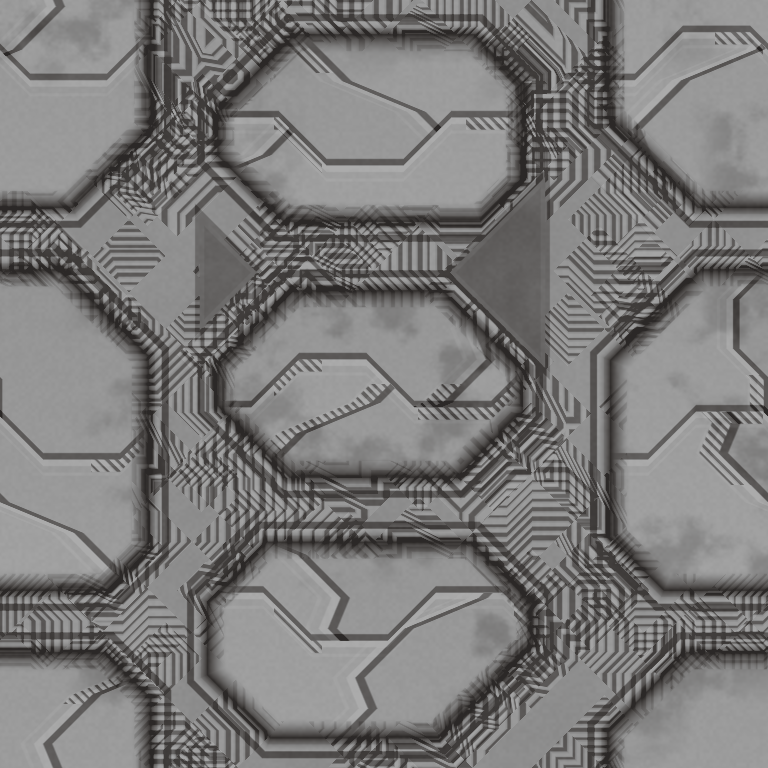
This pattern is drawn by a WebGL 2 fragment shader. Its source:

```glsl
#version 300 es
precision highp float;
// Draws worn grey hull plating: chamfered panels with kinked seams over gutters of fine traces.
uniform vec2 u_resolution;
out vec4 fragColor;

// Tones
const float PLATE_TONE = 0.615;
const float GUTTER_TONE = 0.56;
const float RIM_TONE = 0.36;
const float WEDGE_TONE = 0.385;
const float SHADOW = 0.24;
const float GLINT = 0.05;
const vec3 WARM_SHADE = vec3(0.0, 0.012, 0.018);
// Sizes, in canvas units
const float EDGE = 0.0012;
const float SEAM_WIDTH = 0.0085;
const float RIM_WIDTH = 0.027;
const float GROOVE_WIDTH = 0.0055;
const float STEP_OFFSET = 0.017;
const vec2 TALL_HALF = vec2(0.204, 0.211);
const vec2 WIDE_HALF = vec2(0.208, 0.126);
const vec2 HALF_JITTER = vec2(0.028, 0.012);
const vec2 WEDGE_CENTRE = vec2(0.485, 0.645);

struct Panel { float d; vec2 local; vec2 id; };

float hash(vec2 p) {
  return fract(sin(dot(p, vec2(127.1, 311.7))) * 43758.5453);
}

float noise(vec2 p) {
  vec2 i = floor(p), f = fract(p);
  f = f * f * (3.0 - 2.0 * f);
  return mix(mix(hash(i), hash(i + vec2(1, 0)), f.x),
             mix(hash(i + vec2(0, 1)), hash(i + vec2(1, 1)), f.x), f.y);
}

float fbm(vec2 p) {
  float sum = 0.0, amp = 0.5;
  for (int i = 0; i < 5; i++) {
    sum += amp * noise(p);
    p = p * 2.03 + 7.7;
    amp *= 0.5;
  }
  return sum;
}

float band(float x, float a, float b) {
  return smoothstep(a - EDGE, a + EDGE, x) - smoothstep(b - EDGE, b + EDGE, x);
}

// Offset that is flat or at 45 degrees, to kink straight lines
float jog(float t, float k, float seed) {
  return (clamp(abs(fract(t * k + seed) - 0.5), 0.14, 0.34) - 0.24) / k;
}

// Dark step with a light lip beside it
float relief(float d, float w) {
  return GLINT * band(d, -w, 0.0) - SHADOW * band(d, 0.0, w);
}

// Parallel raised traces of uneven width
float traces(float f, float n) {
  float k = floor(f * n), t = fract(f * n), e = 2.0 * EDGE * n;
  float w = mix(0.2, 0.55, hash(vec2(k, n)));
  float lip = smoothstep(w, w + e, t);
  return GLINT * lip * (1.0 - smoothstep(1.0 - e, 1.0, t))
       - SHADOW * (smoothstep(0.0, e, t) - lip);
}

// Box whose four corners are cut by different amounts
float chamferBox(vec2 q, vec2 size, vec2 id) {
  vec2 a = abs(q) - size;
  float cut = mix(0.05, 0.125, hash(id * 3.1 + step(0.0, q) * 5.3 + 2.0));
  return max(max(a.x, a.y), (a.x + a.y + cut) * 0.7071);
}

// Columns alternate between two tall and three wide panels
Panel nearestPanel(vec2 p) {
  Panel best = Panel(1e3, vec2(0), vec2(0));
  float nearCol = floor(p.x * 2.0 + 0.5);
  for (int i = -1; i <= 1; i++) {
    float col = nearCol + float(i), wide = mod(col, 2.0), rows = 2.0 + wide;
    float shift = mix(0.19, 0.0, wide);
    float nearRow = floor((p.y - shift) * rows);
    for (int j = -1; j <= 1; j++) {
      float row = nearRow + float(j);
      vec2 id = vec2(wide, mod(row, rows)) + 3.0;
      vec2 q = p - vec2(col * 0.5 - mix(0.006, 0.018, wide), (row + 0.5) / rows + shift);
      vec2 size = mix(TALL_HALF, WIDE_HALF, wide) + HALF_JITTER * (hash(id) - 0.35);
      float d = chamferBox(q, size, id);
      if (d < best.d) best = Panel(d, q, id);
    }
  }
  return best;
}

// Seams split a panel into sub-plates; some carry combs of ticks
float plateTone(Panel panel, vec2 p) {
  vec2 q = panel.local, id = panel.id;
  float across = q.y - 0.07 * (hash(id + 1.3) - 0.5) + jog(q.x, 3.2, hash(id + 2.1));
  float side = step(0.0, across);
  float slant = floor(3.0 * hash(id + side * 4.7 + 5.9)) - 1.0;
  float along = (q.x + slant * q.y) / sqrt(1.0 + slant * slant)
              - 0.2 * (hash(id + side * 2.3 + 8.1) - 0.5) + jog(q.y, 5.0, hash(id + 6.4));
  float tone = PLATE_TONE - 0.08 * q.y + relief(across, SEAM_WIDTH) + relief(along, SEAM_WIDTH);
  tone += 0.4 * GLINT * (band(across, -0.021, -0.017) + band(along, -0.021, -0.017));
  float comb = band(across, -0.016, 0.0) * step(0.62, hash(floor(q.xx * 16.0) + id));
  comb += band(along, -0.018, 0.0) * step(0.66, hash(floor(q.yy * 14.0) + id + 9.0));
  tone += min(comb, 1.0) * traces(q.x + q.y, 78.0);
  float stain = smoothstep(0.46, 0.7, fbm(p * 17.0)) * smoothstep(0.3, 0.75, noise(p * 6.0 + 4.0));
  tone -= 0.1 * stain + 0.02 * step(0.6, hash(id + side + step(0.0, along) * 3.0));
  return mix(RIM_TONE, tone, smoothstep(0.0, RIM_WIDTH, -panel.d));
}

// Patches of nested, upright and level traces, joined along diagonals
float traceLayers(vec2 p, float d) {
  float tone = 0.0;
  for (int i = 0; i < 3; i++) {
    float layer = float(i);
    vec2 patchId = floor(vec2(p.x + p.y, p.x - p.y) * (6.5 + 2.0 * layer) + 0.37 * layer);
    float pick = hash(patchId + 11.0 * layer);
    vec2 nest = abs(fract(p * 5.0 + 0.31 * layer) - 0.5) / 5.0;
    float field = max(max(nest.x, nest.y), (nest.x + nest.y) * 0.75);
    if (pick < 0.75) field = p.x + jog(p.y, 7.0, 0.3 * layer);
    if (pick < 0.5) field = p.y + jog(p.x, 6.0, 0.2 * layer);
    if (pick < 0.28) field = d + jog(p.x + p.y, 9.0, layer);
    float shown = step(0.52, hash(patchId + 23.0 + layer));
    tone += shown * traces(field, 62.0 + 17.0 * layer);
  }
  return tone;
}

float gutterTone(vec2 p, float d) {
  float tone = mix(0.43, GUTTER_TONE, smoothstep(0.0, STEP_OFFSET, d));
  tone += relief(d - STEP_OFFSET, 0.009) + 0.05 * (fbm(p * 12.0) - 0.5);
  tone += 0.85 * traceLayers(p, d);
  // Flat dark wedges left and right of the wide column
  for (int i = 0; i < 2; i++) {
    float way = float(i) * 2.0 - 1.0;
    float inward = 0.225 - way * (p.x - WEDGE_CENTRE.x);
    float reach = mix(0.075, 0.125, float(i));
    float wedge = max(-inward, (abs(p.y - WEDGE_CENTRE.y) + inward - reach) * 0.7071);
    float flatTone = WEDGE_TONE + 0.1 * (fbm(p * 20.0) - 0.5);
    tone = mix(tone, flatTone, 1.0 - smoothstep(-EDGE, EDGE, wedge));
    tone += relief(wedge, 0.006) * 0.6;
  }
  return clamp(tone, 0.25, 0.64);
}

void main() {
  vec2 p = gl_FragCoord.xy / u_resolution;
  Panel panel = nearestPanel(p);
  float d = panel.d;
  float tone = mix(plateTone(panel, p), gutterTone(p, d), smoothstep(-EDGE, EDGE, d));
  // Traces run faintly over the rims; a soft groove outlines each panel
  tone += 0.25 * traceLayers(p, d) * band(d, -0.022, 0.0);
  tone -= 0.2 * exp(-abs(d) / GROOVE_WIDTH);
  tone += 0.02 * (noise(p * 230.0) - 0.5);
  tone = clamp(tone, 0.17, 0.67);
  fragColor = vec4(tone - WARM_SHADE * (1.0 - smoothstep(0.25, 0.6, tone)), 1.0);
}
```
